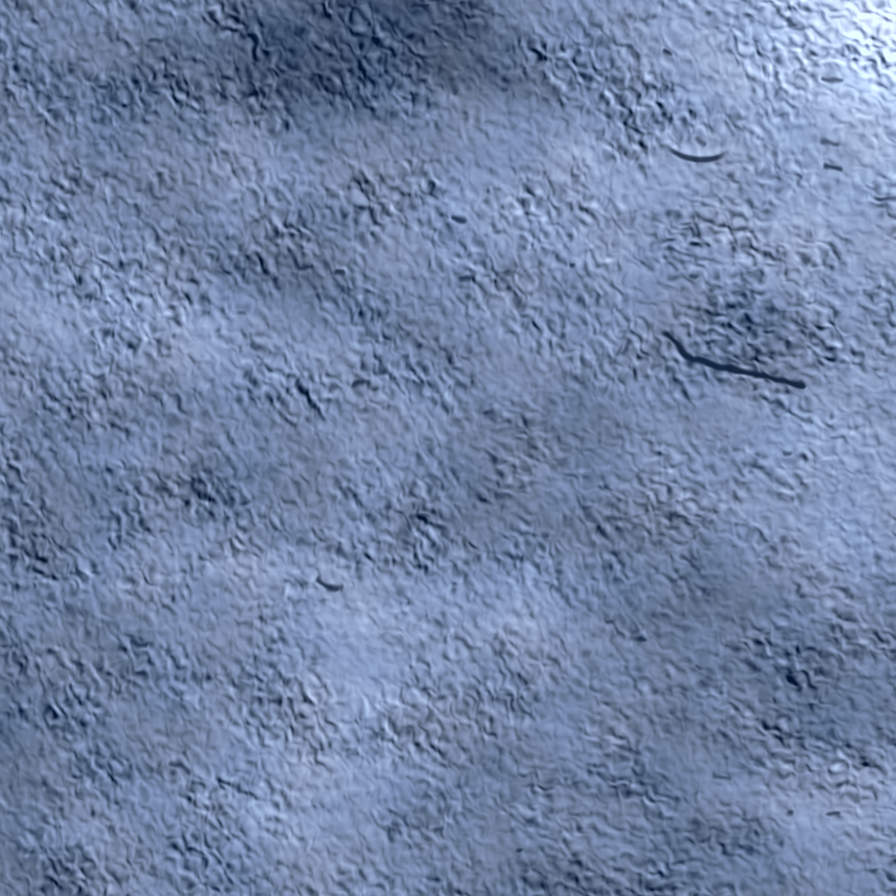
Give the GLSL for this texture, as a WebGL 2 fragment shader.

```glsl
#version 300 es
precision highp float;
// Rough blue-grey plaster under raking light, with fine slanted grain, pits and a crack.

#define BASE_TONE 0.535
#define BROAD_CONTRAST 0.22
#define GRAIN_CONTRAST 0.27
#define GRAIN_SCALE vec2(74.0, 122.0)
#define STEEP_ANGLE -0.98
#define SHALLOW_ANGLE -0.5
#define LIGHT_STEP vec2(0.0035, 0.004)
#define PIT_GRID 17.0
#define PIT_CHANCE 0.16
#define GLOW_STRENGTH 0.42
#define SHADE_STRENGTH 0.17

uniform vec2 u_resolution;
out vec4 fragColor;

vec2 hash2(vec2 cell) {
    uvec2 v = uvec2(ivec2(cell) + 32768);
    v = v * 1664525u + 101390u;
    v.x += v.y * 1664525u;
    v.y += v.x * 1664525u;
    v ^= v >> 16u;
    v.x += v.y * 1664525u;
    v.y += v.x * 1664525u;
    v ^= v >> 16u;
    return vec2(v & 65535u) / 65535.0;
}

float cornerSlope(vec2 cell, vec2 offset) {
    float angle = 6.2832 * hash2(cell).x;
    return dot(vec2(cos(angle), sin(angle)), offset);
}

// Gradient noise, roughly -1 to 1
float noise(vec2 p) {
    vec2 i = floor(p), f = p - i;
    vec2 u = f * f * f * (f * (f * 6.0 - 15.0) + 10.0);
    vec2 e = vec2(1.0, 0.0);
    float low = mix(cornerSlope(i, f), cornerSlope(i + e.xy, f - e.xy), u.x);
    float high = mix(cornerSlope(i + e.yx, f - e.yx), cornerSlope(i + e.xx, f - e.xx), u.x);
    return 1.5 * mix(low, high, u.y);
}

float fbm(vec2 p) {
    return 0.5 * noise(p) + 0.3 * noise(p * 2.1 + 17.3) + 0.2 * noise(p * 4.3 + 41.7);
}

vec2 rotate(vec2 p, float angle) {
    float c = cos(angle), s = sin(angle);
    return vec2(c * p.x + s * p.y, c * p.y - s * p.x);
}

// Height of short broken grain lying along the given angle
float grainHeight(vec2 p, float angle) {
    vec2 q = rotate(p, angle) * GRAIN_SCALE;
    float fine = noise(rotate(q, 0.5) * vec2(1.9, 1.6) + 33.0);
    return 0.6 * noise(q) + 0.4 * noise(q * vec2(0.55, 0.42) + 9.1) + 0.3 * fine;
}

float relief(vec2 p, float angle) {
    return grainHeight(p, angle) - 0.5 * grainHeight(p + LIGHT_STEP, angle);
}

float segment(vec2 p, vec2 a, vec2 b) {
    vec2 along = b - a;
    float t = clamp(dot(p - a, along) / dot(along, along), 0.0, 1.0);
    return length(p - a - along * t);
}

// Dark coverage of small scattered gouges
float pits(vec2 p) {
    vec2 cell = floor(p * PIT_GRID);
    float cover = 0.0;
    for (int y = -1; y <= 1; y++) {
        for (int x = -1; x <= 1; x++) {
            vec2 id = cell + vec2(x, y);
            vec2 place = hash2(id + 71.0), kind = hash2(id + 193.0);
            vec2 center = (id + place) / PIT_GRID;
            float chance = PIT_CHANCE * (0.3 + 1.2 * center.x);
            float angle = -0.35 + 0.7 * (place.x - 0.5);
            vec2 reach = vec2(cos(angle), sin(angle)) * mix(0.001, 0.013, kind.y * kind.y);
            float d = segment(p, center - reach, center + reach);
            float ink = 1.0 - smoothstep(0.0, 0.005, d);
            cover = max(cover, ink * step(kind.x, chance) * mix(0.5, 1.0, place.y));
        }
    }
    return cover;
}

void main() {
    vec2 p = gl_FragCoord.xy / u_resolution.y;
    vec2 warped = p + 0.0035 * vec2(noise(p * 62.0), noise(p * 62.0 + 60.0));

    // Broad stains and uneven light
    float broad = fbm(rotate(p, -0.35) * vec2(2.6, 4.6) + 3.7);
    float glow = exp(-4.8 * length((p - vec2(1.02, 1.0)) * vec2(0.9, 1.2)));
    vec2 topShade = (p - vec2(0.43, 0.97)) / vec2(0.25, 0.12);
    vec2 sideShade = (p - vec2(0.1, 0.91)) / vec2(0.2, 0.06);
    vec2 hollow = (p - vec2(0.83, 0.635)) / vec2(0.08, 0.045);
    float shade = exp(-dot(topShade, topShade)) + 0.5 * exp(-dot(sideShade, sideShade));
    float hollowness = exp(-dot(hollow, hollow));
    float tone = BASE_TONE + BROAD_CONTRAST * broad + GLOW_STRENGTH * glow;
    tone -= SHADE_STRENGTH * (shade + 0.35 * hollowness);
    tone -= 0.03 * (1.0 - smoothstep(0.0, 0.35, p.y));

    // Grain gathers in rough patches and turns shallower toward the right
    float patches = fbm(rotate(p, -0.5) * vec2(8.0, 13.0) + 25.0);
    float rough = smoothstep(-0.3, 0.45, patches + 0.4 * hollowness);
    float turn = smoothstep(-0.25, 0.25, p.x - 0.7 + 0.5 * noise(p * 5.0 + 8.0));
    float grain = mix(relief(warped, STEEP_ANGLE), relief(warped, SHALLOW_ANGLE), turn);
    grain *= grain < 0.0 ? 1.1 - 0.5 * grain : 0.95;
    tone += GRAIN_CONTRAST * grain * mix(0.5, 1.4, rough) * (1.0 + glow) - 0.06 * rough;

    // Pits, one bent crack and a curved chip with a lit inner face
    float crack = min(segment(warped, vec2(0.744, 0.627), vec2(0.772, 0.599)),
                      segment(warped, vec2(0.772, 0.599), vec2(0.895, 0.570)));
    float wear = 0.0015 * noise(p * 45.0 + 12.0);
    float crackInk = 1.0 - smoothstep(0.001, 0.006, crack + wear);
    vec2 chip = rotate(p - vec2(0.776, 0.822), -0.12);
    float bowl = chip.y - 9.0 * chip.x * chip.x;
    float span = 1.0 - smoothstep(0.022, 0.038, abs(chip.x));
    float chipInk = span * (1.0 - smoothstep(0.001, 0.005, abs(bowl) + wear));
    float chipLight = span * smoothstep(0.002, 0.007, bowl) * (1.0 - smoothstep(0.007, 0.018, bowl));
    tone += 0.12 * chipLight;
    float ink = max(max(0.8 * pits(warped), 0.95 * crackInk), 0.8 * chipInk);
    tone = clamp(mix(tone, 0.13, ink), 0.08, 1.0);

    // Blue tint deepens in the lighter tones, with faint warm and cool drift
    float blue = mix(0.11, 0.148, smoothstep(0.42, 0.58, tone));
    float red = mix(-0.068, -0.085, smoothstep(0.5, 0.75, tone));
    float drift = 0.016 * noise(p * 13.0 + 90.0);
    fragColor = vec4(clamp(tone + vec3(red + drift, 0.0, blue - drift), 0.0, 1.0), 1.0);
}
```
